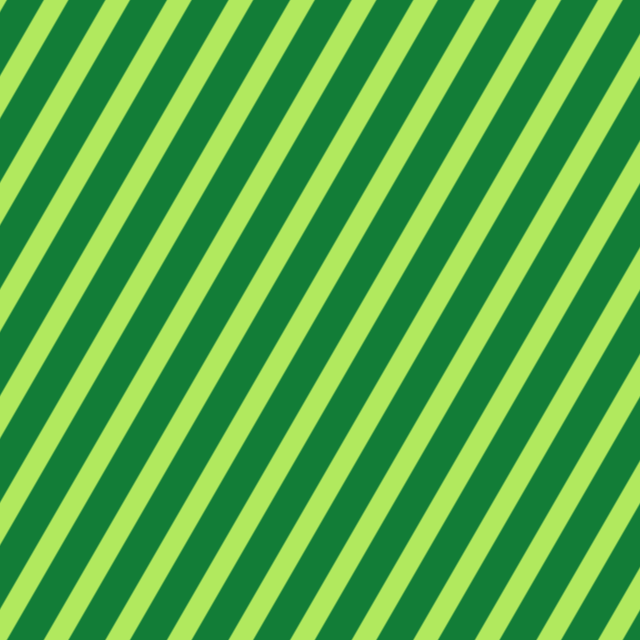
Reproduce this pattern procedurally as a WebGL 2 fragment shader.

```glsl
#version 300 es
precision highp float;

#define STRIPES 12.0          // periods per canvas unit, across the stripes
#define TILT_DEGREES 30.0     // lean to the right of vertical
#define LIGHT_SHARE 0.4       // part of each period that is light
#define STRIPE_OFFSET 0.911   // centre of a light stripe at the origin edge
#define EDGE_SOFTNESS 0.0019  // half width of the blended edge
#define DARK_GREEN vec3(0.07, 0.49, 0.215)
#define LIME vec3(0.695, 0.915, 0.37)

uniform vec2 u_resolution;
out vec4 outColor;

// Signed distance to the nearest light stripe, negative inside
float stripeDistance(vec2 p) {
    float tilt = radians(TILT_DEGREES);
    float across = dot(p, vec2(cos(tilt), -sin(tilt))) * STRIPES;
    float fromCentre = abs(fract(across - STRIPE_OFFSET + 0.5) - 0.5);
    return (fromCentre - 0.5 * LIGHT_SHARE) / STRIPES;
}

void main() {
    float canvasSize = min(u_resolution.x, u_resolution.y);
    vec2 p = gl_FragCoord.xy / canvasSize;

    // Keep the blend at least one pixel wide on small canvases
    float softness = max(EDGE_SOFTNESS, 0.5 / canvasSize);
    float light = 1.0 - smoothstep(-softness, softness, stripeDistance(p));

    outColor = vec4(mix(DARK_GREEN, LIME, light), 1.0);
}
```
